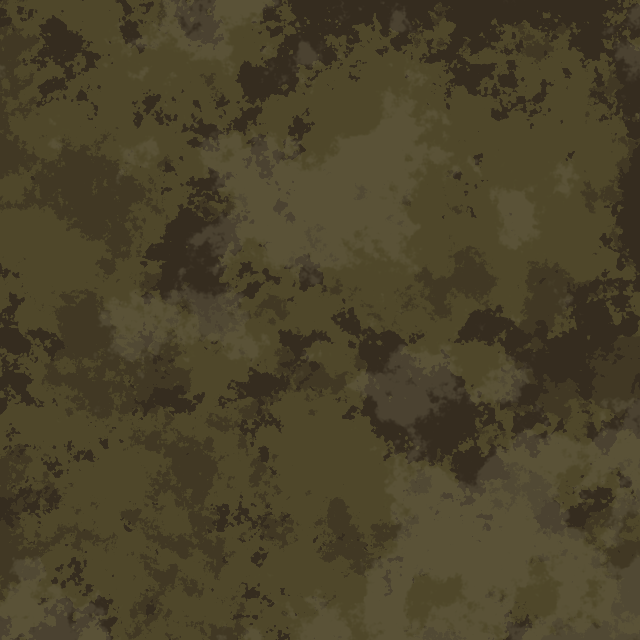
This texture is drawn by a WebGL 2 fragment shader. Its source:

```glsl
#version 300 es
precision highp float;
// Weathered olive ground with crumbling dark brown blotches, half-tone stains
// and a pale translucent haze. Each layer is a fractal value noise scaled
// to unit deviation and cut at a level that sets its share of the area.

#define DARK_SCALE 4.6
#define DARK_LEVEL 0.45
#define DARK_EDGE 0.08
#define STAIN_SCALE 7.0
#define STAIN_LEVEL 0.95
#define STAIN_OPACITY 0.55
#define HAZE_SCALE 4.2
#define HAZE_LEVEL 0.76
#define HAZE_EDGE 0.25
#define HAZE_OPACITY 0.42
#define ROUGHNESS 0.76
#define OCTAVES 7

uniform vec2 u_resolution;
out vec4 fragColor;

const vec3 OLIVE = vec3(0.31, 0.28, 0.163);
const vec3 BROWN = vec3(0.208, 0.172, 0.122);
const vec3 HAZE = vec3(0.41, 0.38, 0.29);

// Integer hash of a lattice cell, from 0 to 1
float hash(ivec2 cell, uint seed) {
    uvec2 q = uvec2(cell);
    uint h = q.x * 1597334677u ^ q.y * 3812015801u ^ seed * 2654435769u;
    h = (h ^ (h >> 16)) * 2246822519u;
    h = (h ^ (h >> 13)) * 3266489917u;
    h ^= h >> 16;
    return float(h >> 8) / 16777216.0;
}

float valueNoise(vec2 p, uint seed) {
    ivec2 cell = ivec2(floor(p));
    vec2 f = fract(p);
    f = f * f * (3.0 - 2.0 * f);
    float low = mix(hash(cell, seed), hash(cell + ivec2(1, 0), seed), f.x);
    float high = mix(hash(cell + ivec2(0, 1), seed), hash(cell + ivec2(1, 1), seed), f.x);
    return mix(low, high, f.y);
}

// Sum of turned octaves, centred on 0 with a deviation near 1
float fractal(vec2 p, float gain, uint seed) {
    const float NOISE_DEVIATION = 0.2145;
    const mat2 TURN = mat2(0.8, 0.6, -0.6, 0.8);
    float sum = 0.0;
    float power = 0.0;
    float amplitude = 1.0;
    for (int i = 0; i < OCTAVES; i++) {
        sum += amplitude * (valueNoise(p, seed + uint(i)) - 0.5);
        power += amplitude * amplitude;
        amplitude *= gain;
        p = TURN * p * 2.03 + 17.3;
    }
    return sum / (NOISE_DEVIATION * sqrt(power));
}

float cover(float height, float level, float edge) {
    return smoothstep(level - edge, level + edge, height);
}

void main() {
    vec2 uv = gl_FragCoord.xy / min(u_resolution.x, u_resolution.y);

    // Some regions break up into finer specks than others
    float region = valueNoise(uv * 2.5 + 3.7, 91u) - 0.5;
    float gain = ROUGHNESS + 0.14 * region;

    float dark = cover(fractal(uv * DARK_SCALE + 2.3, gain, 11u), DARK_LEVEL, DARK_EDGE);
    float stain = cover(fractal(uv * STAIN_SCALE + 8.1, gain, 37u), STAIN_LEVEL, 0.2);
    float haze = cover(fractal(uv * HAZE_SCALE + 5.9, 0.66, 63u), HAZE_LEVEL, HAZE_EDGE);

    // Ground, then stains and blotches, then the haze over all of them
    vec3 colour = mix(OLIVE, BROWN, max(dark, stain * STAIN_OPACITY));
    colour = mix(colour, HAZE, haze * HAZE_OPACITY);
    fragColor = vec4(colour, 1.0);
}
```
